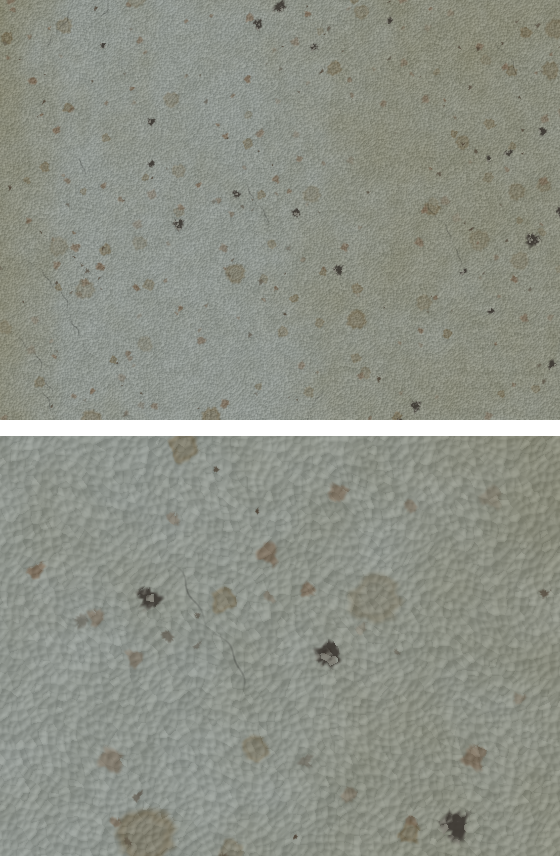
Top, the full canvas; bottom, a detail of the centre.
This texture is drawn by a WebGL 2 fragment shader. Its source:

```glsl
#version 300 es
precision highp float;
uniform vec2 u_resolution;
out vec4 fragColor;

const vec3 COOL_PLASTER = vec3(0.561, 0.584, 0.558);
const vec3 WARM_PLASTER = vec3(0.530, 0.531, 0.459);
const vec3 TAN_STAIN = vec3(0.450, 0.405, 0.305);
const vec3 PINK_STAIN = vec3(0.470, 0.400, 0.325);
const vec3 OCHRE_STAIN = vec3(0.490, 0.360, 0.185);
const vec3 PIT_DARK = vec3(0.215, 0.195, 0.175);
const vec3 PIT_LIGHT = vec3(0.500, 0.490, 0.455);
const vec3 SPECK_BROWN = vec3(0.300, 0.255, 0.205);
const float GRAIN_SCALE = 165.0;
const float RELIEF_GAIN = 0.115;
const float GRAIN_TONE = 0.058;
const float CRACK_WIDTH = 0.0006;
const float CRACK_STRENGTH = 0.20;
const int CRACK_COUNT = 10;
const float TAU = 6.2831853;

struct Spot { float dist; float radius; float id; };

vec2 hash2(vec2 p) {
  vec3 q = fract(p.xyx * vec3(0.1031, 0.1030, 0.0973));
  q += dot(q, q.yzx + 33.33);
  return fract((q.xx + q.yz) * q.zy);
}

// Cellular noise: distance to the nearest point, and that cell's random tone
vec2 cellular(vec2 p) {
  vec2 cell = floor(p), best = vec2(9.0, 0.0);
  for (int y = -1; y <= 1; y++)
    for (int x = -1; x <= 1; x++) {
      vec2 id = cell + vec2(x, y), h = hash2(id);
      float d = length(id + h - p);
      if (d < best.x) best = vec2(d, hash2(id + 53.7).x);
    }
  return best;
}

// Layered sines, turned and bent at each octave
float mottle(vec2 p) {
  float sum = 0.0, gain = 0.5;
  for (int i = 0; i < 5; i++) {
    sum += gain * sin(p.x + 1.3 * sin(p.y * 0.8)) * sin(p.y + 1.1 * sin(p.x * 0.7));
    p = mat2(1.5, 1.1, -1.1, 1.5) * p + 3.7;
    gain *= 0.65;
  }
  return sum;
}

// Scattered blobs: distance is relative to the radius, 1 at the rim
Spot scatter(vec2 p, float size, float density, vec2 radii, float ragged, float seed) {
  Spot best = Spot(9.0, radii.y, 0.0);
  vec2 cell = floor(p / size);
  for (int y = -1; y <= 1; y++)
    for (int x = -1; x <= 1; x++) {
      vec2 id = cell + vec2(x, y) + seed;
      vec2 place = hash2(id), look = hash2(id + 71.3), turn = hash2(id + 19.7);
      if (look.x > density) continue;
      float radius = mix(radii.x, radii.y, look.y * look.y);
      vec2 d = p - (id - seed + place) * size;
      float a = turn.x * TAU;
      d = mat2(cos(a), sin(a), -sin(a), cos(a)) * d;
      d.x *= 1.0 + ragged * 2.0 * turn.y;
      float around = atan(d.y, d.x + 1e-6);
      float rim = 1.0 + ragged * (0.6 * sin(3.0 * around + a) + 0.4 * sin(8.0 * around + 5.0 * a));
      float rel = length(d) / (radius * rim);
      if (rel < best.dist) best = Spot(rel, radius, turn.y);
    }
  return best;
}

float cover(Spot s, float softness, float px) {
  float edge = softness + 0.7 * px / s.radius;
  return 1.0 - smoothstep(1.0 - edge, 1.0 + edge, s.dist);
}

// Thin wandering lines, mostly upright, fading at both ends
float cracks(vec2 p, float aspect, float px) {
  float sum = 0.0;
  for (int i = 0; i < CRACK_COUNT; i++) {
    vec2 h = hash2(vec2(i, 5.0)), k = hash2(vec2(i, 47.0));
    vec2 d = p - h * vec2(aspect, 1.0);
    float a = (k.x - 0.5) * 1.5, reach = mix(0.06, 0.19, k.y);
    d = mat2(cos(a), sin(a), -sin(a), cos(a)) * d;
    float bend = 0.012 * sin(d.y * 23.0 + 9.0 * k.x) + 0.004 * sin(d.y * 71.0 + 8.0 * h.x)
               + 0.002 * sin(d.y * 190.0 + 7.0 * h.y);
    float line = 1.0 - smoothstep(0.0, CRACK_WIDTH + px, abs(d.x - bend));
    float fade = 1.0 - smoothstep(0.4 * reach, reach, abs(d.y));
    sum = max(sum, line * fade * (0.6 + 0.4 * sin(d.y * 95.0 + h.x * 9.0)));
  }
  return sum;
}

void main() {
  vec2 p = gl_FragCoord.xy / u_resolution.y;
  float aspect = u_resolution.x / u_resolution.y, px = 1.0 / u_resolution.y;
  float across = p.x / aspect;

  // Broad cool and warm zones with upright streaks
  float blotch = mottle(p * 9.0 + 2.0);
  float streak = sin(p.x * 37.0 + 0.6 * sin(p.y * 5.0)) + 0.7 * sin(p.x * 83.0 + 1.0 + sin(p.y * 4.0));
  float cool = smoothstep(-0.02, 0.15, across) * (1.0 - 0.70 * smoothstep(0.42, 0.72, across));
  cool += 0.32 * blotch + 0.07 * streak * (1.0 - across) - 0.16 * (p.y - 0.5);
  vec3 color = mix(WARM_PLASTER, COOL_PLASTER, clamp(cool, -0.1, 1.05));
  color += vec3(0.014, 0.015, 0.021) * mottle(p * 31.0 + 8.0);

  // Faint trowel arcs toward the lower right
  float arcs = sin(p.y * 210.0 + 6.0 * sin(p.x * 4.0) + 2.0 * blotch);
  color += 0.007 * arcs * smoothstep(0.5, 0.9, across) * (1.0 - smoothstep(0.3, 0.6, p.y));

  // Sand grain, lit from the upper left
  vec2 g = p * GRAIN_SCALE + 0.5 * sin(p.yx * 61.0);
  vec2 grain = cellular(g);
  float relief = cellular(g + vec2(0.28, -0.28)).x - grain.x;
  float sand = RELIEF_GAIN * relief + GRAIN_TONE * (grain.y - 0.5);

  // Round stains, some with a darker rim
  vec2 q = p + 0.0012 * vec2(sin(p.y * 420.0), sin(p.x * 390.0)) + 0.0015 * (grain.y - 0.5);
  Spot big = scatter(q, 0.085, 0.40, vec2(0.008, 0.024), 0.10, 3.0);
  Spot small = scatter(q, 0.052, 0.27, vec2(0.004, 0.011), 0.14, 131.0);
  vec3 bigTint = mix(TAN_STAIN, OCHRE_STAIN, step(0.94, big.id));
  float ring = smoothstep(0.5, 0.95, big.dist);
  float strength = mix(0.30, 0.78, fract(big.id * 7.3)) * mix(0.75, 1.15, ring);
  color = mix(color, bigTint, cover(big, 0.17, px) * strength);
  color = mix(color, PINK_STAIN, cover(small, 0.22, px) * mix(0.25, 0.85, small.id));

  color *= 1.0 - CRACK_STRENGTH * cracks(p, aspect, px);
  color += sand;

  // Dark specks and crumbled pits
  Spot speck = scatter(q, 0.046, 0.15, vec2(0.0020, 0.0060), 0.3, 277.0);
  color = mix(color, SPECK_BROWN, cover(speck, 0.25, px) * mix(0.35, 0.90, speck.id));
  Spot pit = scatter(q + 0.002 * (grain.y - 0.5), 0.13, 0.30, vec2(0.007, 0.019), 0.25, 419.0);
  vec3 rubble = mix(PIT_DARK, PIT_LIGHT, smoothstep(0.45, 1.0, grain.y + 0.5 * relief));
  color = mix(color, rubble, cover(pit, 0.22, px) * 0.85);

  fragColor = vec4(clamp(color, 0.0, 1.0), 1.0);
}
```
